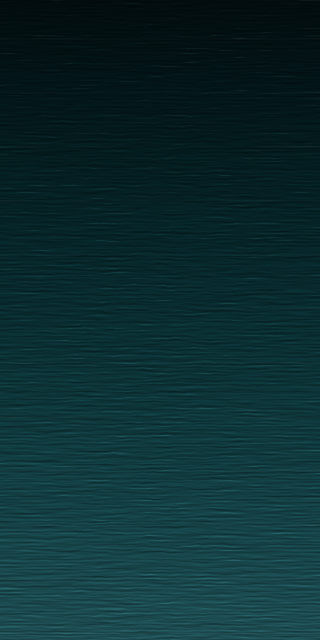
A WebGL 1 fragment shader for this texture:

```glsl
precision highp float;
// Dark teal brushed grain: a vertical gradient, near black at the top, lit from
// above over a relief of dense, long, nearly straight grooves. The relief is
// stretched cellular noise in even rows, with a few full-width scratches.
uniform vec2 u_resolution;

#define GRAIN_COARSE vec2(6.5, 92.0)   // cells across and per unit of width
#define GRAIN_FINE vec2(13.0, 128.0)
#define ROW_JITTER 0.65                // 0 gives a perfectly even row spacing
#define RELIEF_STEP 0.0030             // height of the lighting difference
#define RELIEF_GAIN 0.33
#define GLINT_GAIN 0.065
#define WAVER 0.0007
#define BAND_GAIN 0.10                 // broad tone changes between rows
#define SCRATCH_PITCH 0.0844           // fraction of the canvas height
#define SCRATCH_START 0.0531
#define SCRATCH_WIDTH 0.0014

vec2 hash2(vec2 p) {
  vec3 q = fract(p.xyx * vec3(0.1031, 0.1030, 0.0973));
  q += dot(q, q.yzx + 33.33);
  return fract((q.xx + q.yz) * q.zy);
}

// Distance to the nearest scattered point
float cellular(vec2 p) {
  vec2 cell = floor(p);
  vec2 local = fract(p);
  float nearest = 4.0;
  for (int j = -1; j <= 1; j++) {
    for (int i = -1; i <= 1; i++) {
      vec2 neighbour = vec2(float(i), float(j));
      vec2 point = hash2(cell + neighbour);
      point.y = 0.5 + (point.y - 0.5) * ROW_JITTER;
      vec2 d = neighbour + point - local;
      // Flattened along x, so that each groove keeps its depth over its length
      nearest = min(nearest, 0.45 * d.x * d.x + d.y * d.y);
    }
  }
  return sqrt(nearest);
}

// Slight bending of the grooves, stronger in the middle of the width
float waver(vec2 p) {
  float middle = 0.4 + 0.9 * sin(3.14159 * p.x);
  return middle * (sin(p.x * 31.0 + sin(p.y * 27.0) * 3.0)
       + 0.6 * sin(p.x * 73.0 - p.y * 91.0)
       + 0.5 * sin(p.x * 147.0 + p.y * 113.0));
}

float grainHeight(vec2 p) {
  return 0.75 * cellular(p * GRAIN_COARSE + 7.0)
       + 0.65 * cellular(p * GRAIN_FINE + 31.0);
}

vec3 tealGradient(float t) {
  float depth = 1.0 - t;
  return vec3(0.010 + 0.106 * depth * depth,
              0.049 + 0.254 * depth,
              0.057 + 0.266 * depth);
}

void main() {
  vec2 uv = gl_FragCoord.xy / u_resolution;
  vec2 p = gl_FragCoord.xy / u_resolution.x;
  vec2 bent = p + vec2(0.0, WAVER * waver(p));

  // Light from above: slope of the grain along the vertical
  vec2 up = vec2(0.0, RELIEF_STEP);
  float slope = grainHeight(bent + up) - grainHeight(bent - up);
  float shade = clamp(slope * 1.4, -1.0, 1.0);

  // Soft horizontal bands a few grooves tall
  float band = cellular(bent * vec2(1.6, 24.0) + 3.0) - 0.36;

  // Full-width scratches, faint in the middle and broken along their length
  float row = (uv.y - SCRATCH_START) / SCRATCH_PITCH;
  float offset = (fract(row) - 0.5) * SCRATCH_PITCH;
  float edge = max(SCRATCH_WIDTH, 1.0 / u_resolution.y);
  float side = abs(uv.x - 0.5) * 2.0;
  float broken = 0.7 + 0.3 * sin(uv.x * 23.0 + floor(row) * 4.7);
  float strength = mix(0.35, 1.0, side) * broken;
  float scratch = (1.0 - smoothstep(0.0, edge, abs(offset))) * strength;
  float groove = (1.0 - smoothstep(0.0, edge, abs(offset + edge * 1.5))) * strength;

  vec3 color = tealGradient(uv.y);
  color *= 1.0 + RELIEF_GAIN * shade + BAND_GAIN * band - 0.2 * groove;

  // Greyish glints on the steepest ridges
  float glint = smoothstep(0.45, 1.0, shade);
  color += vec3(0.92, 0.88, 0.92) * GLINT_GAIN * (0.6 * glint + 0.8 * scratch);

  gl_FragColor = vec4(clamp(color, 0.0, 1.0), 1.0);
}
```
